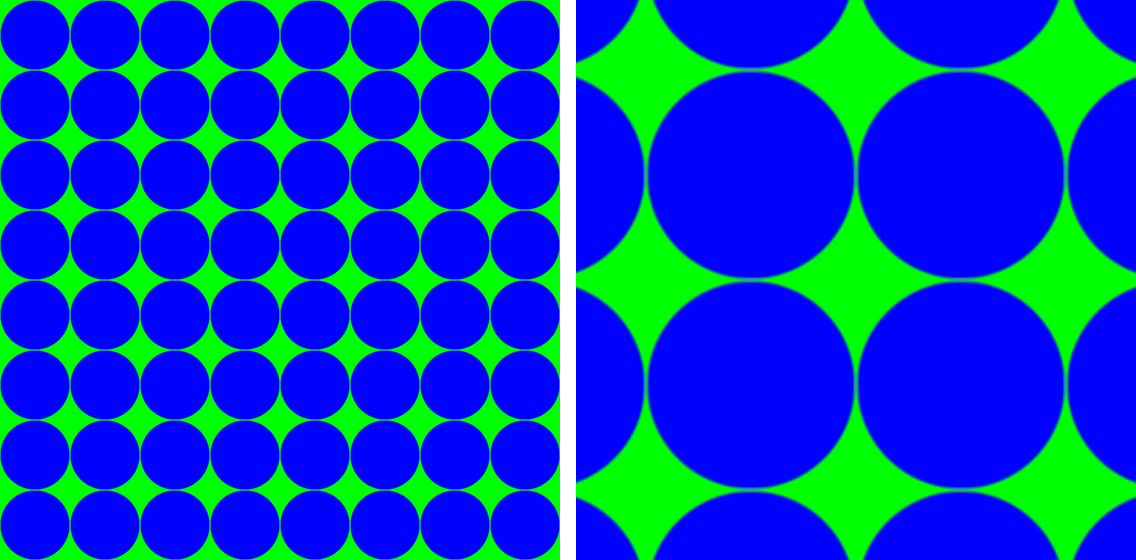
Left, the full canvas; right, a detail of the centre.
A Shadertoy shader for this pattern:

```glsl
// Grid of blue discs that just touch, on a bright green ground.

#define REPEATS 8.0                        // discs across and down
#define RADIUS 0.494                       // disc radius, in cells
#define EDGE 0.011                         // half width of the soft rim, in cells
#define CONTACT_SPAN 0.11                  // reach of the pale touching points, in cells
#define CONTACT_GLOW 0.6                   // strength of the pale touching points
#define DISC_COLOR vec3(0.0, 0.0, 0.995)
#define GROUND_COLOR vec3(0.0, 1.0, 0.01)
#define CONTACT_COLOR vec3(0.16, 0.62, 0.72)

// Signed distance to a disc centred in its cell
float discDistance(vec2 cell) {
    return length(cell) - RADIUS;
}

// One where neighbouring discs meet, fading along the rim
float contactMask(vec2 cell) {
    float alongRim = min(abs(cell.x), abs(cell.y));
    return 1.0 - smoothstep(0.0, CONTACT_SPAN, alongRim);
}

void mainImage(out vec4 fragColor, in vec2 fragCoord) {
    // Whole number of cells, so opposite borders join
    vec2 cell = fract(fragCoord / iResolution.xy * REPEATS) - 0.5;

    // Rim never thinner than about one pixel
    float pixel = REPEATS / min(iResolution.x, iResolution.y);
    float soft = max(EDGE, 0.7 * pixel);
    float ground = smoothstep(-soft, soft, discDistance(cell));

    // Disc over ground, with a pale rim at the touching points
    vec3 color = mix(DISC_COLOR, GROUND_COLOR, ground);
    float rim = 4.0 * ground * (1.0 - ground);
    color = mix(color, CONTACT_COLOR, CONTACT_GLOW * rim * contactMask(cell));

    fragColor = vec4(color, 1.0);
}
```
